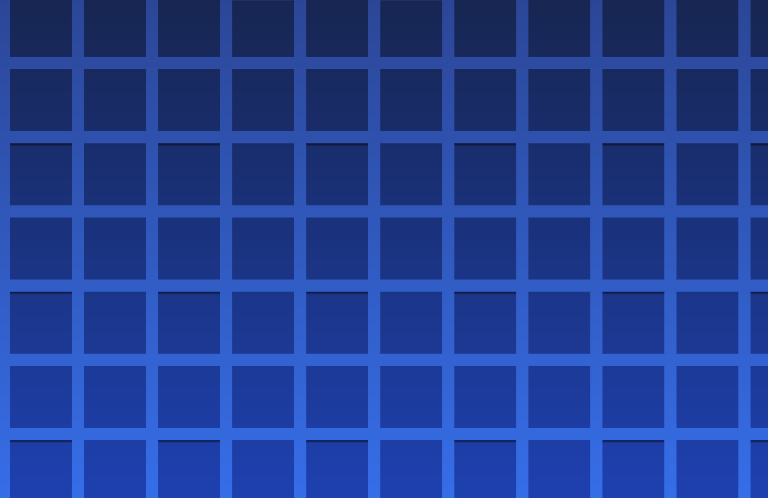
A Shadertoy shader for this pattern:

```glsl
// Navy square tiles on a bright blue grid, shaded from dark top to vivid bottom.

#define PITCH vec2(0.1487, 0.1490)     // tile spacing, in canvas heights
#define ORIGIN vec2(0.1566, 0.1285)    // centre of the first grid crossing
#define LINE_WIDTH 0.0245
#define TILE_TOP vec3(0.090, 0.147, 0.318)
#define TILE_BOTTOM vec3(0.118, 0.253, 0.690)
#define LINE_TOP vec3(0.172, 0.275, 0.590)
#define LINE_BOTTOM vec3(0.210, 0.430, 0.910)
#define SHADOW_DEPTH 0.0065
#define SHADOW_STRENGTH 0.45
#define RIM_WIDTH 0.002
#define RIM_STRENGTH 0.3

// Distance to the centre of the nearest line on each axis
vec2 lineDistance(vec2 grid) {
    return abs(fract(grid + 0.5) - 0.5) * PITCH;
}

// Shadow under the upper edge of tiles in alternate rows and columns
float tileShadow(vec2 grid) {
    vec2 odd = mod(floor(grid), 2.0);
    float depth = (1.0 - fract(grid.y)) * PITCH.y - 0.5 * LINE_WIDTH;
    float fade = 1.0 - smoothstep(0.25 * SHADOW_DEPTH, SHADOW_DEPTH, depth);
    return odd.x * odd.y * fade;
}

// Thin light rim where two of the top tiles meet the canvas edge
float topRim(vec2 grid, float y, float pixel) {
    float column = floor(grid.x);
    float chosen = (column == 2.0 || column == 4.0) ? 1.0 : 0.0;
    return chosen * smoothstep(-0.5 * pixel, 0.5 * pixel, y - 1.0 + RIM_WIDTH);
}

void mainImage(out vec4 fragColor, in vec2 fragCoord) {
    vec2 uv = fragCoord / iResolution.y;
    float pixel = 1.0 / iResolution.y;
    vec2 grid = (uv - ORIGIN) / PITCH;

    // Vertical gradients
    vec3 tile = mix(TILE_BOTTOM, TILE_TOP, uv.y);
    vec3 line = mix(LINE_BOTTOM, LINE_TOP, uv.y);

    // Tile edges
    tile *= 1.0 - SHADOW_STRENGTH * tileShadow(grid);
    tile = mix(tile, line, RIM_STRENGTH * topRim(grid, uv.y, pixel));

    // Grid lines with smoothed borders
    vec2 d = lineDistance(grid);
    float edge = min(d.x, d.y) - 0.5 * LINE_WIDTH;
    float cover = 1.0 - smoothstep(-0.5 * pixel, 0.5 * pixel, edge);

    fragColor = vec4(mix(tile, line, cover), 1.0);
}
```
